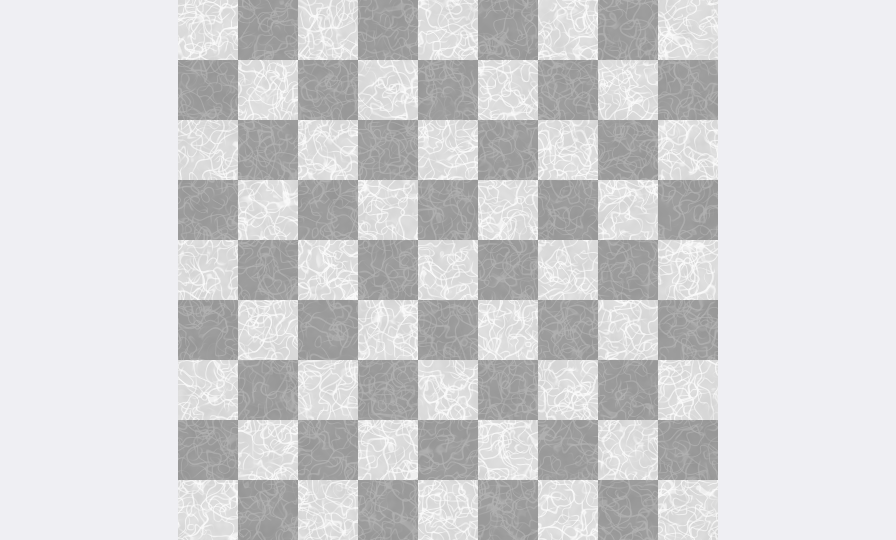
This pattern is drawn by a Shadertoy shader. Its source:

```glsl
#define TILES 9.0
#define FIBRE_LAYERS 9
#define FIBRE_WIDTH 0.024
#define FIBRE_OPACITY 0.6
#define MOTTLE 0.4
#define MARGIN_COLOR vec3(0.937, 0.937, 0.953)
#define LIGHT_BASE 0.825
#define LIGHT_FIBRE 0.975
#define DARK_BASE 0.582
#define DARK_FIBRE 0.690

const float PI = 3.14159;

float hash(vec2 p) {
    vec3 q = fract(p.xyx * vec3(0.1031, 0.1030, 0.0973));
    q += dot(q, q.yzx + 33.33);
    return fract((q.x + q.y) * q.z);
}

// Value noise in x, its gradient in yz
vec3 noiseGrad(vec2 p) {
    vec2 cell = floor(p), f = fract(p);
    vec2 u = f * f * f * (f * (f * 6.0 - 15.0) + 10.0);
    vec2 du = 30.0 * f * f * (f - 1.0) * (f - 1.0);
    float a = hash(cell);
    float b = hash(cell + vec2(1, 0));
    float c = hash(cell + vec2(0, 1));
    float d = hash(cell + vec2(1, 1));
    float k = a - b - c + d;
    return vec3(a + (b - a) * u.x + (c - a) * u.y + k * u.x * u.y,
                du * (vec2(b - a, c - a) + k * u.yx));
}

mat2 rotation(float angle) {
    float c = cos(angle), s = sin(angle);
    return mat2(c, s, -s, c);
}

// Curled strands: broken contour lines of warped noise, in tile units
float fibres(vec2 p, float pixel) {
    float gap = 1.0;
    for (int i = 0; i < FIBRE_LAYERS; i++) {
        float layer = float(i);
        float freq = 2.6 + 0.45 * layer;
        vec2 q = rotation(layer * 2.4) * p * freq + layer * 17.3;
        q += 0.16 * sin(q.yx * 3.1 + layer);
        vec3 n = noiseGrad(q);
        float dist = abs(n.x - 0.5) / (max(length(n.yz), 0.25) * freq);
        float width = FIBRE_WIDTH * mix(0.7, 1.3, hash(vec2(layer, 5.0)));
        float line = clamp((0.5 * (width + pixel) - dist) / pixel, 0.0, 1.0);
        line *= min(1.0, width / pixel);
        float presence = smoothstep(0.3, 0.65, noiseGrad(q * 0.7 + 41.0).x);
        gap *= 1.0 - FIBRE_OPACITY * presence * line;
    }
    return 1.0 - gap;
}

// Soft cloudiness of the sheet between the strands
float mottle(vec2 p) {
    return 0.6 * noiseGrad(p * 4.0).x + 0.4 * noiseGrad(rotation(0.7) * p * 11.0).x;
}

void mainImage(out vec4 fragColor, in vec2 fragCoord) {
    float pixel = TILES / iResolution.y;
    vec2 board = (fragCoord - 0.5 * iResolution.xy) * pixel + 0.5 * TILES;

    // Each tile is cut from a different part of the sheet
    vec2 tile = floor(board);
    vec2 cut = 60.0 * vec2(hash(tile + 3.0), hash(tile + 71.0));
    vec2 sheet = fract(board) + cut;
    float tone = clamp(MOTTLE * mottle(sheet) + fibres(sheet, pixel), 0.0, 1.0);

    // Checkerboard with smoothed joints
    vec2 side = clamp(sin(PI * board) / (0.5 * PI * pixel), -1.0, 1.0);
    float isLight = 0.5 + 0.5 * side.x * side.y;
    float shade = mix(mix(DARK_BASE, DARK_FIBRE, tone),
                      mix(LIGHT_BASE, LIGHT_FIBRE, tone), isLight);

    // Square board centred between plain margins
    float edge = 0.5 * TILES - abs(board.x - 0.5 * TILES);
    float inside = clamp(edge / pixel + 0.5, 0.0, 1.0);
    fragColor = vec4(mix(MARGIN_COLOR, vec3(shade), inside), 1.0);
}
```
